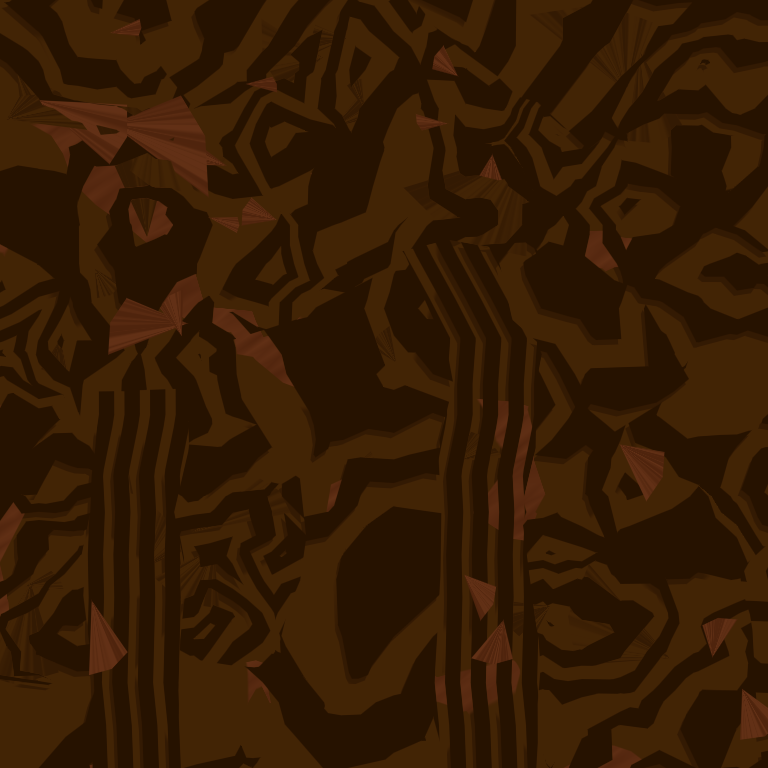
Give the GLSL for this background, as a Shadertoy shader.

```glsl
// Angular dark-brown camouflage bands with vertical stripes and rust-coloured fans.

const vec3 DARK  = vec3(0.150, 0.070, 0.000);
const vec3 SHADE = vec3(0.200, 0.100, 0.010);
const vec3 BROWN = vec3(0.260, 0.140, 0.020);
const vec3 RUST  = vec3(0.310, 0.140, 0.050);
const vec3 LIGHT = vec3(0.385, 0.190, 0.085);
const int FANS = 44;
const int RUST_FANS = 18;

float hash(vec2 p) {
    vec3 q = fract(p.xyx * vec3(0.1031, 0.1030, 0.0973));
    q += dot(q, q.yzx + 33.33);
    return fract((q.x + q.y) * q.z);
}

// Linear noise on triangles whose diagonals alternate, giving straight contours.
float facetNoise(vec2 p) {
    vec2 cell = floor(p), f = p - cell;
    float side = 1.0;
    if (mod(cell.x + cell.y, 2.0) > 0.5) {
        cell.x += 1.0;
        f.x = 1.0 - f.x;
        side = -1.0;
    }
    float a = hash(cell), d = hash(cell + vec2(side, 1.0));
    if (f.x > f.y) {
        float b = hash(cell + vec2(side, 0.0));
        return a + (b - a) * f.x + (d - b) * f.y;
    }
    float c = hash(cell + vec2(0.0, 1.0));
    return a + (c - a) * f.y + (d - c) * f.x;
}

vec2 bend(vec2 p, float scale, float amount) {
    vec2 n = vec2(facetNoise(p * scale + 17.0), facetNoise(p * scale + 61.0));
    return p + amount * (n - 0.5);
}

// Antialiased bands where the height passes each half unit.
float contourBands(float height, float halfWidth) {
    float blur = clamp(fwidth(height), 0.001, 0.2);
    float edge = abs(fract(height) - 0.5) - halfWidth;
    return 1.0 - smoothstep(-0.6 * blur, 0.6 * blur, edge);
}

float facetBands(vec2 p, float scale, float steps, float seed) {
    vec2 q = bend(p, scale * 1.8, 0.45 / scale);
    return contourBands(steps * facetNoise(q * scale + seed), 0.245);
}

// Long vertical stripes that kink sideways towards their upper ends.
float stripes(vec2 p) {
    float kink = 0.16 * clamp(p.y - 0.38, 0.0, 0.08) - 0.5 * max(p.y - 0.56, 0.0);
    float wobble = 0.012 * facetNoise(vec2(0.5, p.y * 9.0));
    return contourBands((p.x - kink + wobble) * 30.0, 0.2);
}

// Signed distance to the nearer stripe column.
float columnDistance(vec2 p) {
    vec2 q = bend(p, 12.0, 0.03);
    float lean = 0.5 * max(q.y - 0.56, 0.0);
    float left = max(abs(q.x - 0.175) - 0.06, q.y - 0.48);
    float right = max(abs(q.x + lean - 0.635) - 0.058, q.y - 0.68);
    return min(left, right);
}

float bandMask(vec2 p, float pixel) {
    float broad = facetBands(p, 6.5, 3.2, 5.0);
    float small = facetBands(p, 11.0, 2.9, 83.0);
    float choice = facetNoise(bend(p, 10.0, 0.06) * 4.0 + 29.0);
    float blur = clamp(fwidth(choice), 0.001, 0.05);
    float mask = mix(broad, small, smoothstep(-0.6 * blur, 0.6 * blur, choice - 0.52));
    float column = 1.0 - smoothstep(-0.7 * pixel, 0.7 * pixel, columnDistance(p));
    return mix(mask, stripes(p), column);
}

// Position in a fan's frame: x along its axis, y across it.
vec2 rotateInto(vec2 p, float angle) {
    float c = cos(angle), s = sin(angle);
    return vec2(c * p.x + s * p.y, c * p.y - s * p.x);
}

float fanDistance(vec2 p, float radius, float halfAngle, float tilt) {
    float sides = abs(p.y) * cos(halfAngle) - p.x * sin(halfAngle);
    float rim = p.x + tilt * p.y + 0.3 * abs(p.y) - radius;
    return max(sides, rim);
}

float rays(vec2 p, float seed) {
    float angle = atan(p.y, p.x + 0.0001);
    float wide = facetNoise(vec2(angle * 9.0, seed));
    float fine = facetNoise(vec2(angle * 32.0, seed + 40.0));
    return smoothstep(0.3, 0.75, 0.55 * wide + 0.45 * fine);
}

vec3 paintFans(vec3 color, vec2 p, float pixel, float band) {
    for (int i = 0; i < FANS; i++) {
        float id = float(i);
        vec2 centre = vec2(hash(vec2(id, 3.0)), hash(vec2(id, 11.0)));
        float size = hash(vec2(id, 23.0));
        vec2 q = rotateInto(p - centre, 6.2832 * hash(vec2(id, 31.0)));
        float halfAngle = mix(0.25, 0.65, hash(vec2(id, 43.0)));
        float d = fanDistance(q, mix(0.04, 0.17, size * size), halfAngle, hash(vec2(id, 57.0)) - 0.5);
        float inside = 1.0 - smoothstep(-0.7 * pixel, 0.7 * pixel, d);
        float ray = rays(q, id * 7.0);
        bool rusty = i < RUST_FANS;
        vec3 tint = rusty ? mix(RUST, LIGHT, ray) : mix(BROWN, SHADE, ray);
        color = mix(color, tint, inside * (rusty ? 1.0 : band));
    }
    return color;
}

void mainImage(out vec4 fragColor, in vec2 fragCoord) {
    float pixel = 1.0 / min(iResolution.x, iResolution.y);
    vec2 p = fragCoord * pixel;

    // Bands, with a crisp darker bevel along one side
    float band = bandMask(p, pixel);
    float shifted = bandMask(p + vec2(0.004, 0.007), pixel);
    float bevel = (1.0 - shifted) * smoothstep(0.45, 0.50, facetNoise(p * 8.0 + 90.0));
    vec3 color = mix(DARK, mix(BROWN, SHADE, bevel), band);

    // Small rust pieces that follow the bands
    float patchNoise = facetNoise(bend(p, 15.0, 0.05) * 9.0 + 130.0);
    float rust = smoothstep(0.77, 0.78, patchNoise) * band;
    float grain = facetNoise(rotateInto(p, 0.6) * vec2(20.0, 110.0));
    color = mix(color, mix(RUST, LIGHT, grain), rust);

    color = paintFans(color, p, pixel, band);
    fragColor = vec4(color, 1.0);
}
```
